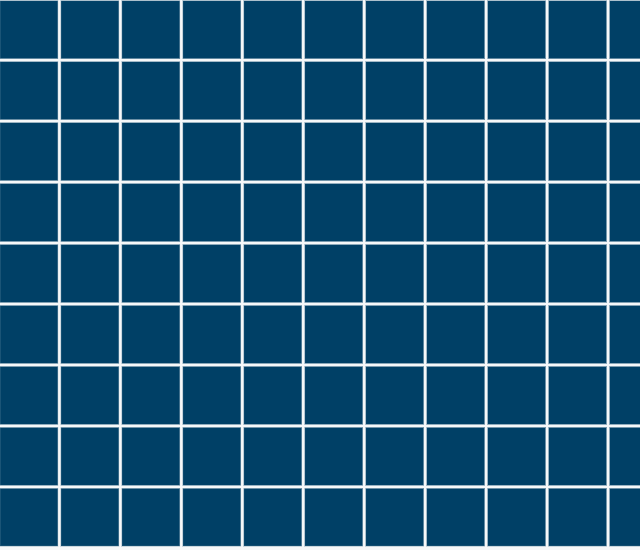
Write a Shadertoy shader that draws this pattern.

```glsl
// Draws a square grid of thin soft white lines on a deep blue ground.

// Distance from each coordinate to its nearest grid line.
vec2 gridDistance(vec2 p, float cell) {
    return abs(fract(p / cell + 0.5) - 0.5) * cell;
}

void mainImage(out vec4 fragColor, in vec2 fragCoord) {
    // Canvas height is one unit; the offset places the first crossing.
    vec2 uv = fragCoord / iResolution.y;
    vec2 lineDist = gridDistance(uv - vec2(0.1080, 0.0039), 0.11084);

    // The lowest line runs on to the bottom edge as a solid margin.
    float nearest = min(min(lineDist.x, lineDist.y), max(uv.y - 0.0043, 0.0));

    // Slightly soft line edges, never sharper than a pixel.
    float softness = max(0.0016, 0.7 / iResolution.y);
    float line = 1.0 - smoothstep(0.0028 - softness, 0.0028 + softness, nearest);

    vec3 ground = vec3(0.0, 0.25, 0.40);
    vec3 lineColor = vec3(0.965, 0.972, 0.975);
    fragColor = vec4(mix(ground, lineColor, line), 1.0);
}
```
